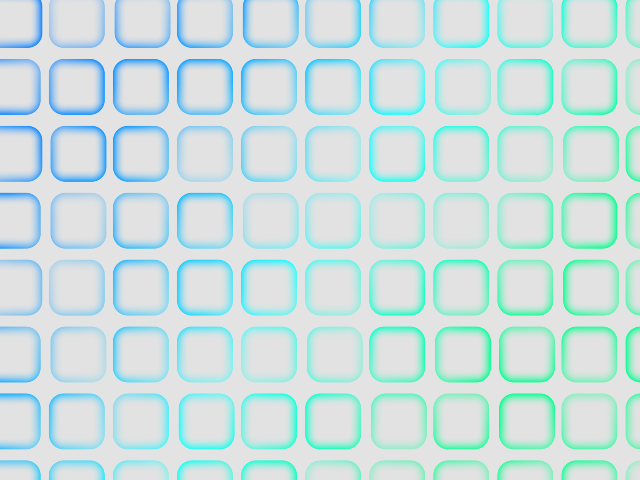
A Shadertoy shader for this pattern:

```glsl
#define PITCH vec2(0.1335, 0.1394)
#define FIRST_CENTER vec2(0.0265, -0.0174)
#define HALF_SIZE 0.0582
#define CORNER_RADIUS 0.031
#define GLOW_DEPTH 0.026
#define JITTER 0.0035
#define MIN_STRENGTH 0.35
#define GRAY vec3(0.892)
#define TILE_GRAY vec3(0.885)
#define BLUE vec3(0.04, 0.50, 1.0)
#define CYAN vec3(0.12, 1.0, 1.0)
#define GREEN vec3(0.02, 1.0, 0.56)

float hash(vec2 p) {
    return fract(sin(dot(p, vec2(127.1, 311.7))) * 43758.5453);
}

float roundedBox(vec2 p, float halfSize, float radius) {
    vec2 q = abs(p) - halfSize + radius;
    return length(max(q, 0.0)) + min(max(q.x, q.y), 0.0) - radius;
}

// Diagonal ramp from blue through cyan to green, starting at the top left
vec3 rampColor(vec2 uv) {
    float t = uv.x + 0.69 * (1.0 - uv.y);
    float toCyan = clamp(t, 0.0, 1.0);
    vec3 color = mix(BLUE, CYAN, toCyan * toCyan);
    return mix(color, GREEN, clamp((t - 1.0) / 0.55, 0.0, 1.0));
}

void mainImage(out vec4 fragColor, in vec2 fragCoord) {
    vec2 uv = fragCoord / iResolution.y;
    float pixel = 1.0 / iResolution.y;

    // Grid of tiles, some nudged sideways
    vec2 grid = (uv - FIRST_CENTER) / PITCH + 0.5;
    vec2 cell = floor(grid);
    vec2 p = (fract(grid) - 0.5) * PITCH;
    p.x -= JITTER * step(0.7, hash(cell + 17.3));

    float d = roundedBox(p, HALF_SIZE, CORNER_RADIUS);
    float mask = 1.0 - smoothstep(-0.5 * pixel, 0.5 * pixel, d);

    // Inner glow with its own strength and fade direction per tile
    float angle = 6.2832 * hash(cell + 5.7);
    float fade = 1.0 + 0.3 * dot(vec2(cos(angle), sin(angle)), p / HALF_SIZE);
    float strength = mix(MIN_STRENGTH, 1.0, hash(cell + 1.9)) * fade;
    float falloff = clamp(1.0 + d / GLOW_DEPTH, 0.0, 1.0);
    float glow = clamp(strength, 0.0, 1.0) * falloff * falloff;

    vec3 tile = mix(TILE_GRAY, rampColor(uv), glow);
    fragColor = vec4(mix(GRAY, tile, mask), 1.0);
}
```
